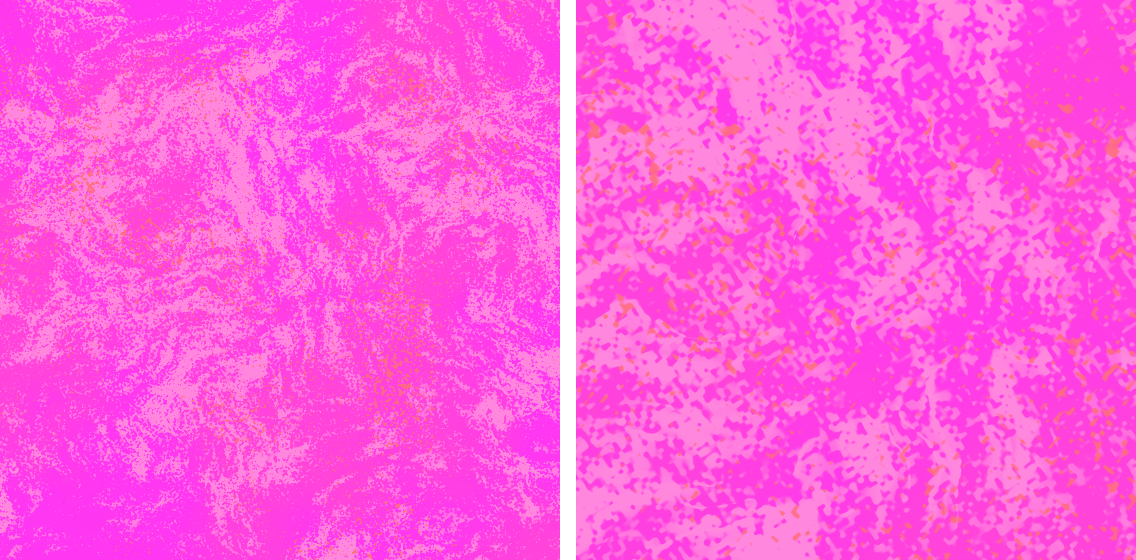
Left, the full canvas; right, a detail of the centre.
A WebGL 1 fragment shader for this texture:

```glsl
precision highp float;
// Weathered magenta plaster with streaky patches of pale grain and orange flecks.

uniform vec2 u_resolution;

// Colours
const vec3 VIOLET_PINK = vec3(1.0, 0.210, 0.950);
const vec3 HOT_PINK    = vec3(1.0, 0.262, 0.860);
const vec3 PALE_PINK   = vec3(1.0, 0.520, 0.872);
const vec3 ORANGE      = vec3(1.0, 0.430, 0.500);

// Feature sizes, in cycles across the canvas
const float TONE_SCALE  = 4.0;
const float PATCH_SCALE = 6.5;
const float GRAIN_SCALE = 330.0;
const float FLECK_SCALE = 270.0;
const vec2  STREAK_SCALE = vec2(24.0, 75.0);

// Amounts
const float PATCH_WEIGHT  = 1.25;
const float STREAK_WEIGHT = 1.05;
const float GRAIN_WEIGHT  = 0.95;
const float VEIN_WEIGHT   = 0.24;
const float PALE_LEVEL    = 0.19;
const float FLECK_LEVEL   = 0.86;
const float EDGE          = 0.16;

float hash(vec2 cell) {
  vec3 q = fract(cell.xyx * vec3(0.1031, 0.1030, 0.0973));
  q += dot(q, q.yzx + 33.33);
  return fract((q.x + q.y) * q.z);
}

float noise(vec2 p) {
  vec2 cell = floor(p);
  vec2 f = fract(p);
  f = f * f * (3.0 - 2.0 * f);
  float low  = mix(hash(cell), hash(cell + vec2(1.0, 0.0)), f.x);
  float high = mix(hash(cell + vec2(0.0, 1.0)), hash(cell + 1.0), f.x);
  return mix(low, high, f.y);
}

float fbm(vec2 p) {
  float sum = 0.0;
  float amplitude = 0.5;
  for (int i = 0; i < 5; i++) {
    sum += amplitude * noise(p);
    p = mat2(1.6, 1.2, -1.2, 1.6) * p + 17.3;
    amplitude *= 0.5;
  }
  return sum / 0.97;
}

vec2 turn(vec2 p, float angle) {
  float c = cos(angle);
  float s = sin(angle);
  return vec2(c * p.x + s * p.y, c * p.y - s * p.x);
}

// Brush marks along one direction: x is the broad streak, y the thin vein.
vec2 brush(vec2 p, float angle) {
  vec2 q = turn(p, angle) * STREAK_SCALE + 140.0;
  float streak = 0.6 * noise(q) + 0.4 * noise(q * 1.9 + 9.0);
  float ridge = abs(noise(q * vec2(1.2, 0.8) + 71.0) - 0.5);
  return vec2(streak, 1.0 - smoothstep(0.02, 0.10, ridge));
}

void main() {
  vec2 p = gl_FragCoord.xy / min(u_resolution.x, u_resolution.y);

  // Bend the plane so that the marks curl
  vec2 bend = vec2(fbm(p * 9.0 + 3.0), fbm(p * 9.0 + 57.0)) - 0.5;
  vec2 curled = p + 0.10 * bend;

  // Soft ground colour
  float tone = fbm(p * TONE_SCALE + 11.0);
  vec3 color = mix(VIOLET_PINK, HOT_PINK, smoothstep(0.32, 0.68, tone));

  // Brush direction changes from region to region
  vec2 marks = mix(brush(curled, 0.45), brush(curled, 1.85),
                   smoothstep(0.42, 0.52, noise(p * 5.0 + 23.0)));
  marks = mix(marks, brush(curled, -0.65),
              smoothstep(0.56, 0.66, noise(p * 5.5 + 81.0)));

  // Pale grain, gathered where patches and streaks are strong
  float cover = fbm(curled * PATCH_SCALE + 205.0) - 0.5;
  float grain = noise(turn(p, 0.6) * GRAIN_SCALE + 400.0) - 0.5;
  float density = PATCH_WEIGHT * cover
                + STREAK_WEIGHT * (marks.x - 0.5)
                + VEIN_WEIGHT * marks.y * smoothstep(-0.12, 0.10, cover);
  float field = density + GRAIN_WEIGHT * grain;
  float pale = smoothstep(PALE_LEVEL - EDGE, PALE_LEVEL + EDGE, field);
  float strength = 0.70 + 0.35 * smoothstep(0.0, 0.45, density);
  color = mix(color, PALE_PINK, pale * strength);

  // Orange flecks, sparse over warm areas
  float warmth = fbm(p * 7.0 + 131.0) - 0.5 + 0.4 * (tone - 0.5);
  float fleck = noise(turn(p, 0.9) * FLECK_SCALE + 313.0) + 0.8 * warmth;
  float orange = smoothstep(FLECK_LEVEL, FLECK_LEVEL + EDGE, fleck);
  color = mix(color, ORANGE, 0.9 * orange);

  gl_FragColor = vec4(color, 1.0);
}
```
